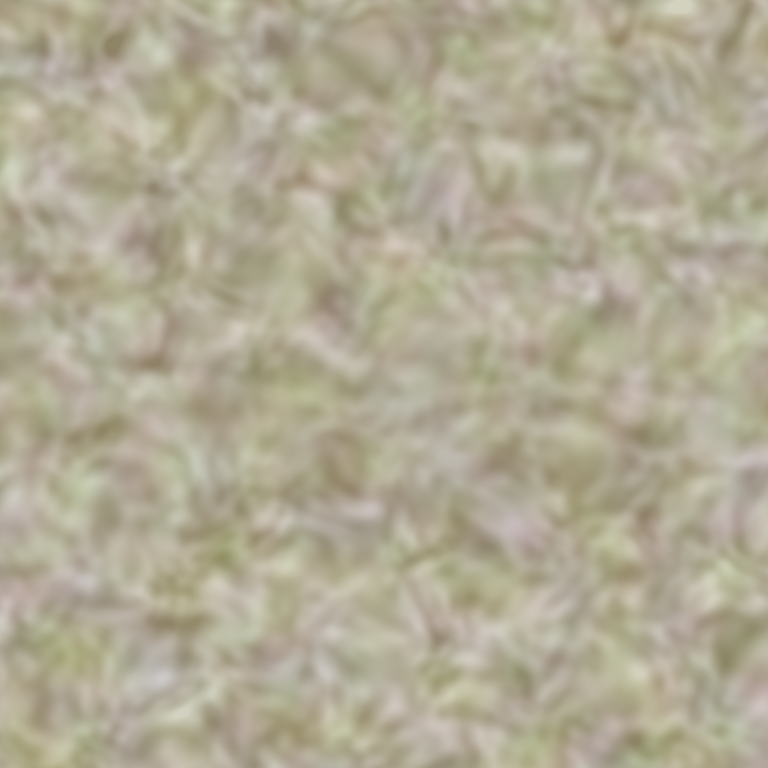
Give the GLSL for this texture, as a Shadertoy shader.

```glsl
// Soft, weathered stone in beige and olive grey: blurred grains of several sizes
// with a band of horizontal streaks across the middle.
// Layers of gradient noise are summed to one tone, then tinted with faint hue drift.

const vec3  STONE_MEAN   = vec3(0.692, 0.667, 0.582);
const vec3  TONE_STEP    = vec3(0.043, 0.047, 0.056);  // colour change per unit of tone
const vec3  PINK_SHIFT   = vec3(0.007, -0.005, 0.008);
const vec3  YELLOW_SHIFT = vec3(0.003, 0.004, -0.013);

const float FINE_FREQ    = 38.0;
const float GRAIN_FREQ   = 23.0;
const float PATCH_FREQ   = 11.0;
const float BROAD_FREQ   = 4.0;
const vec2  STREAK_FREQ  = vec2(8.0, 24.0);
const float HUE_FREQ     = 15.0;

const float FINE_WEIGHT  = 0.50;
const float GRAIN_WEIGHT = 0.66;
const float PATCH_WEIGHT = 0.42;
const float BROAD_WEIGHT = 0.24;
const float BAND_HEIGHT  = 0.47;   // centre of the streaked band
const float BAND_WIDTH   = 0.10;
const float WARP_AMOUNT  = 0.006;
const float NOISE_GAIN   = 5.8;    // brings the noise to unit deviation

// Integer hash: one random vector in -1..1 per lattice point and layer
vec2 hashVector(vec2 cell, uint layer) {
    uvec2 v = uvec2(ivec2(cell)) + layer * uvec2(7919u, 104729u);
    v = v * 1664525u + 1013904223u;
    v.x += v.y * 1664525u;
    v.y += v.x * 1664525u;
    v ^= v >> 16u;
    v.x += v.y * 1664525u;
    v.y += v.x * 1664525u;
    v ^= v >> 16u;
    return vec2(v & 65535u) / 32767.5 - 1.0;
}

float cornerSlope(vec2 cell, vec2 local, vec2 corner, uint layer) {
    return dot(hashVector(cell + corner, layer), local - corner);
}

// Gradient noise with mean 0 and deviation near 1
float gradientNoise(vec2 p, uint layer) {
    vec2 cell = floor(p);
    vec2 f = fract(p);
    vec2 u = f * f * f * (f * (f * 6.0 - 15.0) + 10.0);
    float low  = mix(cornerSlope(cell, f, vec2(0, 0), layer),
                     cornerSlope(cell, f, vec2(1, 0), layer), u.x);
    float high = mix(cornerSlope(cell, f, vec2(0, 1), layer),
                     cornerSlope(cell, f, vec2(1, 1), layer), u.x);
    return NOISE_GAIN * mix(low, high, u.y);
}

vec2 rotate(vec2 p, float angle) {
    float c = cos(angle), s = sin(angle);
    return mat2(c, s, -s, c) * p;
}

void mainImage(out vec4 fragColor, in vec2 fragCoord) {
    vec2 uv = fragCoord / iResolution.y;

    // Slight warp so that grains do not line up with the lattice
    vec2 warp = vec2(gradientNoise(uv * 9.0, 1u), gradientNoise(uv * 9.0, 2u));
    vec2 p = uv + WARP_AMOUNT * warp;

    // Irregular grains, from fine to broad
    float grains = FINE_WEIGHT  * gradientNoise(rotate(p, 0.4) * FINE_FREQ, 3u)
                 + GRAIN_WEIGHT * gradientNoise(rotate(p, -0.7) * GRAIN_FREQ, 4u)
                 + PATCH_WEIGHT * gradientNoise(rotate(p, 1.1) * PATCH_FREQ, 5u)
                 + BROAD_WEIGHT * gradientNoise(p * BROAD_FREQ, 6u);

    // Horizontal streaks, strongest in the middle band
    float offset = (uv.y - BAND_HEIGHT) / BAND_WIDTH;
    float band = exp(-offset * offset);
    float streaks = gradientNoise((uv + 0.3 * WARP_AMOUNT * warp) * STREAK_FREQ, 7u);
    float tone = grains * mix(1.0, 0.7, band) + streaks * mix(0.25, 0.75, band);

    // Tone to colour, with faint pink-green and yellow-blue drift
    vec3 color = STONE_MEAN + TONE_STEP * clamp(tone, -3.2, 3.2);
    color += PINK_SHIFT * gradientNoise(rotate(uv, 0.2) * HUE_FREQ, 8u);
    color += YELLOW_SHIFT * gradientNoise(rotate(uv, 0.9) * HUE_FREQ * 0.7, 9u);

    fragColor = vec4(clamp(color, 0.0, 1.0), 1.0);
}
```
